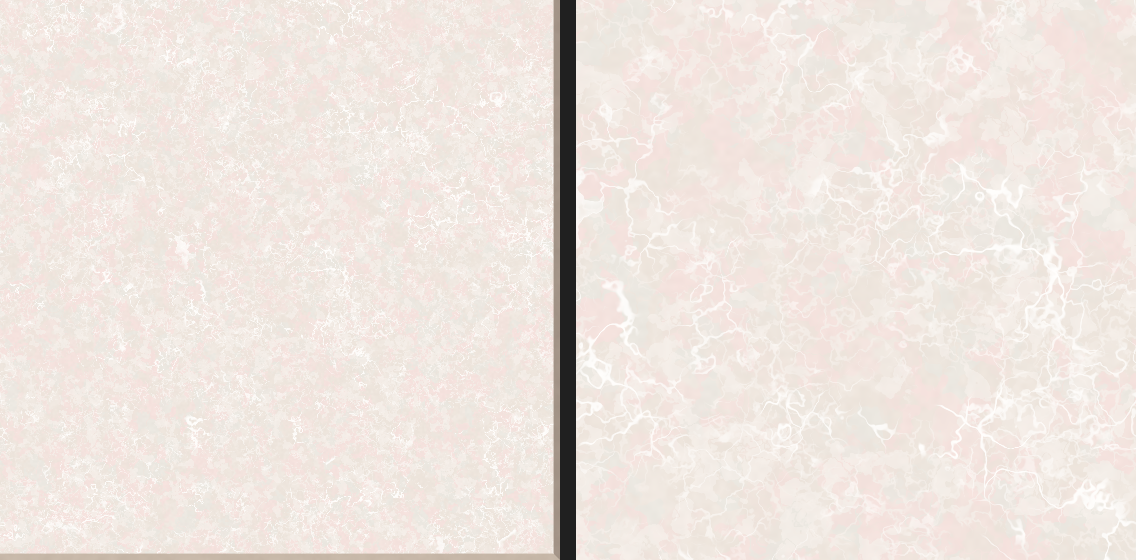
Left: the whole. Right: its middle third, enlarged.
A three.js fragment shader for this texture:

```glsl
varying vec2 vUv;

const vec3 CREAM = vec3(0.930, 0.896, 0.862);
const vec3 PINK = vec3(0.962, 0.884, 0.868);
const vec3 MIST = vec3(0.918, 0.910, 0.884);
const vec3 PALE = vec3(0.960, 0.936, 0.914);
const vec3 VEIN_WHITE = vec3(0.998, 0.993, 0.986);
const vec3 SIDE_EDGE = vec3(0.64, 0.58, 0.53);
const vec3 BOTTOM_EDGE = vec3(0.78, 0.72, 0.66);
const float EDGE_WIDTH = 0.0115;

float hash(vec2 p) {
  vec3 q = fract(vec3(p.xyx) * 0.1031);
  q += dot(q, q.yzx + 33.33);
  return fract((q.x + q.y) * q.z);
}

vec2 hash2(vec2 p) {
  return vec2(hash(p), hash(p + 71.7));
}

float noise(vec2 p) {
  vec2 i = floor(p);
  vec2 f = fract(p);
  f = f * f * (3.0 - 2.0 * f);
  float low = mix(hash(i), hash(i + vec2(1.0, 0.0)), f.x);
  float high = mix(hash(i + vec2(0.0, 1.0)), hash(i + 1.0), f.x);
  return mix(low, high, f.y);
}

float fbm(vec2 p) {
  float sum = 0.0;
  float gain = 0.5;
  for (int i = 0; i < 4; i++) {
    sum += gain * noise(p);
    p = mat2(1.6, 1.2, -1.2, 1.6) * p + 17.3;
    gain *= 0.5;
  }
  return sum / 0.9375;
}

vec2 warp(vec2 p, float frequency, float amount) {
  vec2 q = p * frequency;
  return p + amount * (vec2(fbm(q + 5.2), fbm(q + 41.8)) - 0.5);
}

// x: gap between the two nearest seeds, y: random value of the cell
vec2 cells(vec2 p) {
  vec2 base = floor(p);
  float nearest = 8.0;
  float second = 8.0;
  float id = 0.0;
  for (int y = -1; y <= 1; y++) {
    for (int x = -1; x <= 1; x++) {
      vec2 cell = base + vec2(float(x), float(y));
      float d = length(cell + hash2(cell) - p);
      if (d < nearest) {
        second = nearest;
        nearest = d;
        id = hash(cell + 19.4);
      } else {
        second = min(second, d);
      }
    }
  }
  return vec2(second - nearest, id);
}

// Ragged flakes covering the given share of cells
float flakes(vec2 p, float frequency, float share) {
  vec2 c = cells(warp(p, frequency * 1.3, 1.9 / frequency) * frequency);
  return step(1.0 - share, c.y) * smoothstep(0.0, 0.12, c.x);
}

// Broken crackle lines, shown where the patch noise is high
float veins(vec2 p, float frequency, float width, float patchFrequency, float cutoff) {
  float gap = cells(warp(p, frequency * 1.7, 1.5 / frequency) * frequency).x;
  float shown = smoothstep(cutoff, cutoff + 0.14, fbm(p * patchFrequency));
  float halfWidth = width * frequency * (0.5 + 0.7 * shown);
  return shown * (1.0 - smoothstep(0.3 * halfWidth, 1.5 * halfWidth, gap));
}

vec3 marble(vec2 p) {
  // Cloudy ground with overlapping mineral flakes
  float blush = fbm(p * 7.0 + 3.0);
  vec3 color = mix(CREAM, PALE, 0.4 * smoothstep(0.45, 0.62, fbm(p * 52.0)));
  color = mix(color, PINK, 0.6 * smoothstep(0.50, 0.60, fbm(p * 40.0 + 60.0)));
  color = mix(color, MIST, 0.75 * flakes(p + 2.0, 42.0, 0.34));
  color = mix(color, PINK, (0.5 + 0.7 * blush) * flakes(p + 4.0, 54.0, 0.33));
  color = mix(color, CREAM, 0.7 * flakes(p + 6.0, 48.0, 0.27));
  color = mix(color, PALE, 0.75 * flakes(p + 8.0, 72.0, 0.22));

  // Dense faint wisps, then short bright veins
  color = mix(color, PALE, 0.8 * veins(p + 1.0, 58.0, 0.0016, 30.0, 0.40));
  color = mix(color, VEIN_WHITE, 0.5 * veins(p + 7.0, 46.0, 0.0015, 24.0, 0.48));
  color = mix(color, VEIN_WHITE, 0.75 * veins(p + 3.0, 33.0, 0.0016, 19.0, 0.51));
  color = mix(color, VEIN_WHITE, 0.95 * veins(p + 5.0, 22.0, 0.0019, 17.0, 0.54));
  return color + 0.016 * (noise(p * 250.0) - 0.5);
}

void main() {
  vec3 color = marble(vUv);

  // Mitred bevel along the right and bottom
  float fromRight = 1.0 - vUv.x;
  float border = 1.0 - smoothstep(EDGE_WIDTH - 0.001, EDGE_WIDTH + 0.001, min(fromRight, vUv.y));
  float side = smoothstep(-0.001, 0.001, vUv.y - fromRight);
  vec3 bevel = mix(BOTTOM_EDGE, SIDE_EDGE, side);
  bevel += 0.04 * (fbm(vUv * 60.0) - 0.5);

  gl_FragColor = vec4(mix(color, bevel, border), 1.0);
}
```
